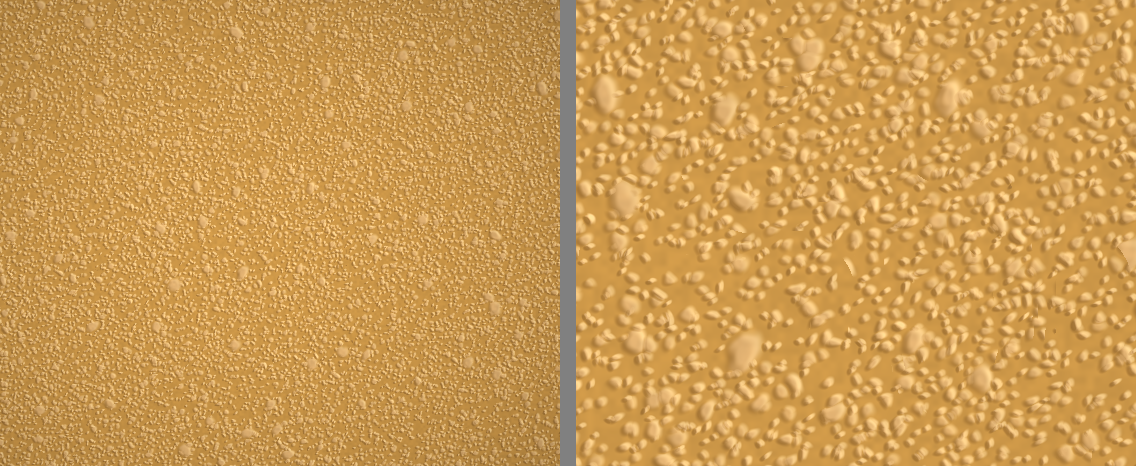
Left: the whole. Right: its middle third, enlarged.
Reproduce this texture procedurally as a WebGL 2 fragment shader.

```glsl
#version 300 es
precision highp float;
// Draws ochre spatter plaster: fine raised grains and sparse larger blobs under raking light.

uniform vec2 u_resolution;
out vec4 outColor;

// Colours
const vec3 GROUND    = vec3(0.785, 0.580, 0.275);
const vec3 GRAIN     = vec3(0.865, 0.680, 0.435);
const vec3 HIGHLIGHT = vec3(1.000, 0.840, 0.570);
const vec3 SHADOW    = vec3(0.610, 0.430, 0.190);

// Sizes, as fractions of the canvas height
const float FINE_CELL   = 0.0095;
const float MEDIUM_CELL = 0.020;
const float BLOB_CELL   = 0.050;
const float RELIEF_STEP = 0.0020;
const float WARP_SCALE  = 110.0;
const float WARP_AMOUNT = 0.0040;

// Chance that a cell holds a grain
const float FINE_DENSITY   = 0.88;
const float MEDIUM_DENSITY = 0.50;
const float BLOB_DENSITY   = 0.30;

// Lighting
const vec2  LIGHT_DIR    = vec2(0.85, 0.53);
const float RELIEF_GAIN  = 1.10;
const float TONE_JITTER  = 0.07;
const vec2  GLOW_CENTRE  = vec2(0.47, 0.50);
const float GLOW_LEVEL   = 1.035;
const float EDGE_FALLOFF = 0.36;

vec3 hash3(vec2 p) {
    vec3 q = fract(p.xyx * vec3(0.1031, 0.1030, 0.0973));
    q += dot(q, q.yxz + 33.33);
    return fract((q.xxy + q.yzz) * q.zyx);
}

// Smooth value noise with two independent channels
vec2 noise2(vec2 p) {
    vec2 i = floor(p), f = fract(p);
    f = f * f * (3.0 - 2.0 * f);
    vec2 low  = mix(hash3(i).xy, hash3(i + vec2(1, 0)).xy, f.x);
    vec2 high = mix(hash3(i + vec2(0, 1)).xy, hash3(i + vec2(1, 1)).xy, f.x);
    return mix(low, high, f.y);
}

// Height of one layer of scattered, randomly turned oval mounds
float mounds(vec2 p, float cell, float density, vec2 radii, float seed) {
    vec2 g = p / cell, id = floor(g);
    float height = 0.0;
    for (int y = -1; y <= 1; y++) {
        for (int x = -1; x <= 1; x++) {
            vec2 c = id + vec2(x, y);
            vec3 place = hash3(c + seed);
            vec3 form = hash3(c + seed + 57.3);
            if (place.z > density) continue;
            float angle = 6.2832 * form.x;
            vec2 axis = vec2(cos(angle), sin(angle));
            vec2 d = g - c - place.xy;
            d = vec2(dot(d, axis), dot(d, vec2(-axis.y, axis.x)));
            d.y *= mix(1.0, 1.6, form.y);
            float radius = mix(radii.x, radii.y, form.z * form.z);
            float dome = 1.0 - smoothstep(0.35, 1.0, length(d) / radius);
            height = max(height, dome * mix(0.65, 1.0, form.y));
        }
    }
    return height;
}

// Combined relief; the warp makes the outlines lumpy
float relief(vec2 p, float crowding) {
    p += (noise2(p * WARP_SCALE) - 0.5) * WARP_AMOUNT;
    float fine   = mounds(p, FINE_CELL, FINE_DENSITY * crowding, vec2(0.38, 0.68), 11.0);
    float medium = mounds(p, MEDIUM_CELL, MEDIUM_DENSITY * crowding, vec2(0.26, 0.48), 203.0);
    float blob   = mounds(p, BLOB_CELL, BLOB_DENSITY * crowding, vec2(0.16, 0.42), 419.0);
    return max(max(fine * 0.75, medium * 0.95), blob * 1.15);
}

void main() {
    vec2 uv = gl_FragCoord.xy / u_resolution;
    vec2 p = gl_FragCoord.xy / u_resolution.y;

    // Relief and its slope towards the light
    float crowding = mix(0.75, 1.25, noise2(p * 9.0).x);
    vec2 stride = normalize(LIGHT_DIR) * max(RELIEF_STEP, 0.7 / u_resolution.y);
    float height = relief(p, crowding);
    float slope = relief(p - stride, crowding) - relief(p + stride, crowding);
    float shade = slope * RELIEF_GAIN;

    // Grain over ground, then lit and shaded flanks
    vec3 color = mix(GROUND, GRAIN, smoothstep(0.10, 0.70, height));
    color = mix(color, HIGHLIGHT, clamp(shade, 0.0, 1.0));
    color = mix(color, SHADOW, clamp(-shade, 0.0, 0.85));

    // Small tonal variation and a broad fall-off to the corners
    color *= 1.0 + TONE_JITTER * (noise2(p * 190.0 + 31.0).y - 0.5);
    vec2 away = uv - GLOW_CENTRE;
    color *= GLOW_LEVEL - EDGE_FALLOFF * dot(away, away);

    outColor = vec4(clamp(color, 0.0, 1.0), 1.0);
}
```
